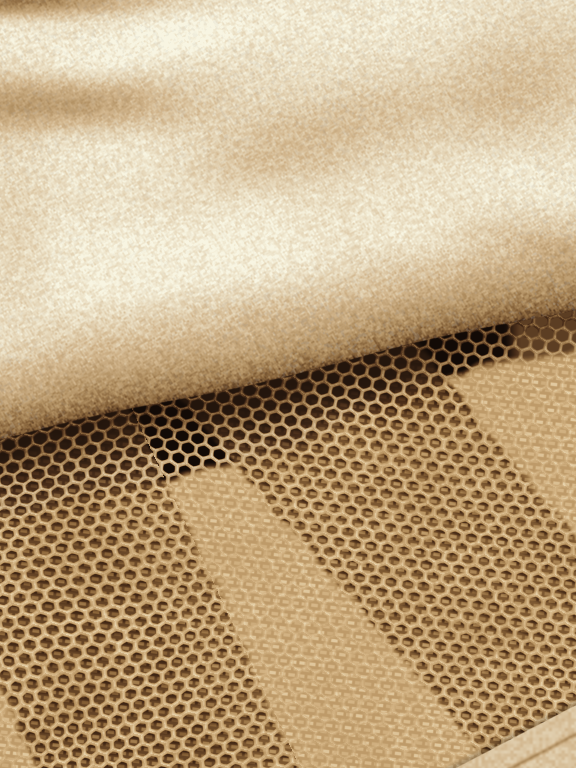
Reproduce this texture procedurally as a WebGL 1 fragment shader.

```glsl
precision highp float;
// Folded satin cloth lying over hexagonal mesh with a striped woven lining.
uniform vec2 u_resolution;

const vec3 INK   = vec3(0.07, 0.04, 0.025);
const vec3 UMBER = vec3(0.29, 0.18, 0.10);
const vec3 BROWN = vec3(0.53, 0.39, 0.23);
const vec3 TAN   = vec3(0.70, 0.57, 0.39);
const vec3 SAND  = vec3(0.82, 0.71, 0.55);
const vec3 CREAM = vec3(0.93, 0.89, 0.79);
const float FOLD_BASE = 0.427;   // fold height at the left side
const float FOLD_SLOPE = 0.229;
const float ROLL_DEPTH = 0.15;   // rounded shading above the fold
const float MESH_PITCH = 0.0208;
const float MESH_SQUASH = 0.84;
const float HOLE_OPEN = 0.385;   // hole radius near the fold
const float HOLE_TIGHT = 0.345;  // hole radius far below it
const vec2 DASH_SIZE = vec2(0.0125, 0.0085);
const float THREADS = 290.0;

float hash(vec2 p) {
  vec3 q = fract(vec3(p.xyx) * 0.1031);
  q += dot(q, q.yzx + 33.33);
  return fract((q.x + q.y) * q.z);
}

float noise(vec2 p) {
  vec2 i = floor(p), f = fract(p);
  f = f * f * (3.0 - 2.0 * f);
  return mix(mix(hash(i), hash(i + vec2(1, 0)), f.x),
             mix(hash(i + vec2(0, 1)), hash(i + 1.0), f.x), f.y);
}

mat2 turn(float a) { return mat2(cos(a), -sin(a), sin(a), cos(a)); }

// Tone 0 (black) to 5 (cream), a little brighter above.
vec3 toneColor(float t) {
  vec3 c = mix(INK, UMBER, clamp(t, 0.0, 1.0));
  c = mix(c, BROWN, clamp(t - 1.0, 0.0, 1.0));
  c = mix(c, TAN, clamp(t - 2.0, 0.0, 1.0));
  c = mix(c, SAND, clamp(t - 3.0, 0.0, 1.0));
  return mix(c, CREAM, clamp(t - 4.0, 0.0, 1.4));
}

float blob(vec2 p, vec2 center, vec2 radius, float angle) {
  vec2 q = turn(angle) * (p - center) / radius;
  return exp(-dot(q, q));
}

vec3 satin(vec2 p, float above) {
  float roll = sqrt(clamp(above / ROLL_DEPTH, 0.0, 1.0));
  float tone = 1.25 + 3.85 * roll;
  // Soft dents and creases
  tone -= 1.70 * blob(p, vec2(0.04, 0.865), vec2(0.22, 0.038), 0.0);
  tone -= 0.85 * blob(p, vec2(0.38, 0.81), vec2(0.16, 0.05), 0.25);
  tone -= 2.60 * blob(p, vec2(0.0, 1.0), vec2(0.18, 0.02), 0.0);
  tone -= 0.85 * blob(p, vec2(0.70, 0.90), vec2(0.22, 0.08), 0.2);
  tone -= 0.45 * blob(p, vec2(0.02, 0.72), vec2(0.05, 0.12), 0.0);
  tone -= 0.50 * blob(p, vec2(0.72, 0.68), vec2(0.12, 0.025), -0.2);
  tone += 0.30 * blob(p, vec2(0.23, 0.95), vec2(0.16, 0.03), 0.3);
  tone += 0.30 * (noise(p * vec2(9.0, 22.0)) - 0.5);
  // Fine twill threads
  vec2 w = turn(0.55) * p * THREADS;
  float grain = noise(w * vec2(0.8, 1.5)) + noise(w.yx * vec2(0.9, 1.6) + 40.0) - 1.0;
  tone += grain * mix(0.95, 0.55, roll);
  vec3 c = toneColor(tone);
  float blueGrey = smoothstep(0.6, 0.9, noise(w + 90.0)) * noise(p * 7.0);
  return mix(c, vec3(0.60, 0.60, 0.61), 0.35 * blueGrey * (1.0 - 0.6 * roll));
}

// Brick rows of short shiny threads.
float dashes(vec2 p) {
  vec2 q = turn(-0.12) * p / DASH_SIZE;
  float row = floor(q.y);
  q.x += 0.5 * mod(row, 2.0);
  vec2 f = abs(fract(q) - 0.5);
  float gleam = 0.4 + 0.6 * hash(vec2(floor(q.x), row));
  return gleam * smoothstep(0.45, 0.25, f.x) * smoothstep(0.40, 0.12, f.y);
}

// Vector from the centre of the nearest staggered cell.
vec2 hexCell(vec2 q) {
  vec2 s = vec2(1.0, 1.732);
  vec2 a = mod(q, s) - 0.5 * s, b = mod(q - 0.5 * s, s) - 0.5 * s;
  return dot(a, a) < dot(b, b) ? a : b;
}

vec3 meshLayer(vec2 p, float below) {
  // Slanted lining bands, black above their upper ends
  float soft = 0.006;
  float wobble = 0.012 * (noise(p * 45.0) - 0.5);
  float left = p.x - 0.391 + 0.469 * p.y;
  float right = p.x - 0.645 + 0.857 * p.y;
  float band = smoothstep(-soft, soft, left + wobble) * smoothstep(soft, -soft, right + wobble);
  band = max(band, smoothstep(-soft, soft, p.x - 0.995 + 0.82 * p.y + wobble));
  band = max(band, smoothstep(soft, -soft, p.x - 0.052 + 0.51 * p.y + wobble));
  float gapDepth = mix(0.10, 0.052, smoothstep(0.3, 0.6, p.x)) + wobble;
  float lined = smoothstep(gapDepth - 0.008, gapDepth + 0.008, below);
  float shade = smoothstep(0.01, 0.14, below + 0.04 * (noise(p * 18.0) - 0.5));
  shade *= mix(0.75, 1.0, smoothstep(-0.02, 0.06, left + 0.1 * smoothstep(0.10, 0.13, below)));
  float weave = dashes(p);

  float panelTone = mix(0.3, 2.2, shade) + (weave - 0.25) * 1.6 * shade;
  float gapTone = 1.3 * smoothstep(0.655, 0.68, p.x);
  float bandTone = mix(gapTone, 3.3 + 1.2 * weave, lined);

  // Knitted hexagonal net, gently stretched
  float angle = left < 0.0 ? 0.17 : -0.13;
  vec2 warp = 0.022 * vec2(noise(p * 5.0), noise(p * 5.0 + 20.0));
  vec2 cell = hexCell(turn(angle) * (p + warp) / (MESH_PITCH * vec2(1.0, MESH_SQUASH)));
  vec2 m = abs(cell);
  float edge = mix(max(m.x, dot(m, vec2(0.5, 0.866))), length(cell), 0.4);
  float aa = 0.9 / (u_resolution.y * MESH_PITCH);
  float hole = mix(HOLE_OPEN, HOLE_TIGHT, smoothstep(0.04, 0.16, below));
  hole += 0.05 * (noise(p * 40.0) - 0.5);
  float strand = smoothstep(hole - aa, hole + aa, edge);
  float thread = 3.3 + 0.6 * smoothstep(hole, 0.5, edge) + 0.7 * dot(cell, vec2(-0.5, -0.8));
  thread += 0.9 * (noise(p * 260.0) - 0.5) + 0.5 * (noise(p * 11.0) - 0.5);
  thread += 0.35 * band * lined;
  thread -= 2.3 * (1.0 - smoothstep(0.0, 0.08, below));
  // Strand shadow falls across the upper part of each hole
  panelTone -= 0.9 * shade * smoothstep(-0.05, 0.3, cell.y + 0.3 * cell.x);
  float back = mix(panelTone, bandTone, band);
  float cover = strand * mix(1.0, 0.55, band * lined);
  vec3 c = toneColor(mix(back, thread, cover));
  return c * mix(vec3(1.0), vec3(1.01, 0.99, 0.94), lined);
}

void main() {
  vec2 p = gl_FragCoord.xy / u_resolution * vec2(0.75, 1.0);
  float px = 1.0 / u_resolution.y;
  float above = p.y - FOLD_BASE - FOLD_SLOPE * p.x - 0.003 * sin(p.x * 14.0);
  vec3 color = meshLayer(p, max(-above, 0.0));

  // Stitched hem in the lower corner
  float hem = 0.03 + 0.525 * (p.x - 0.651) - p.y;
  float seam = exp(-pow((hem - 0.038) / 0.003, 2.0));
  float hemTone = 4.3 + 0.6 * (noise(p * 240.0) - 0.5) - 1.3 * seam;
  color *= 1.0 - 0.2 * smoothstep(-0.012, 0.0, hem);
  color = mix(color, toneColor(hemTone), smoothstep(-px, px, hem));

  color = mix(color, satin(p, above), smoothstep(-px, px, above));
  gl_FragColor = vec4(color, 1.0);
}
```
